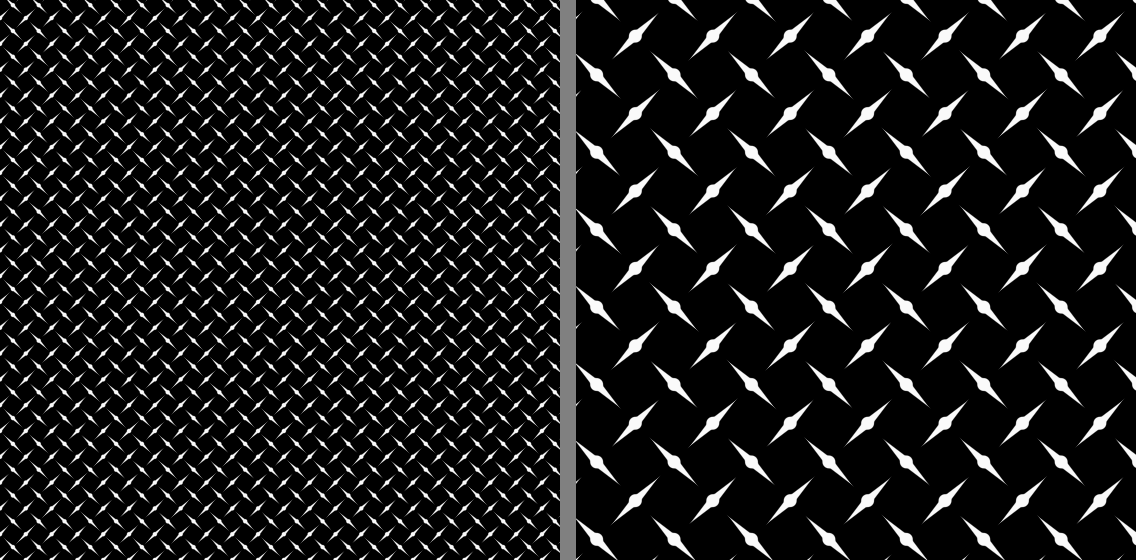
Left, the full canvas; right, a detail of the centre.
A Shadertoy shader for this pattern:

```glsl
// Black tread plate with white needle studs, alternating between the two diagonals.
#define REPEATS 21.7
#define NEEDLE_HALF_LENGTH 0.40
#define NEEDLE_HALF_WIDTH 0.055
#define BULB_RADIUS 0.083
#define BLEND 0.015
#define EDGE_PIXELS 0.75
#define PLATE_COLOR vec3(0.0)
#define STUD_COLOR vec3(0.98)

// Signed distance to a thin rhombus lying along x
float needleDistance(vec2 p) {
    vec2 size = vec2(NEEDLE_HALF_LENGTH, NEEDLE_HALF_WIDTH);
    return (dot(abs(p), size.yx) - size.x * size.y) / length(size);
}

float smoothUnion(float a, float b, float k) {
    float h = max(k - abs(a - b), 0.0) / k;
    return min(a, b) - 0.25 * k * h * h;
}

// Needle with a round bulb at its middle
float studDistance(vec2 p, vec2 axis) {
    vec2 q = vec2(dot(p, axis), dot(p, vec2(-axis.y, axis.x)));
    return smoothUnion(needleDistance(q), length(q) - BULB_RADIUS, BLEND);
}

void mainImage(out vec4 fragColor, in vec2 fragCoord) {
    float cellsPerPixel = REPEATS / iResolution.y;
    vec2 grid = fragCoord * cellsPerPixel;

    // Falling studs sit at cell centres, rising studs at cell corners
    float falling = studDistance(fract(grid) - 0.5, normalize(vec2(1.0, -1.0)));
    float rising = studDistance(fract(grid + 0.5) - 0.5, normalize(vec2(1.0, 1.0)));

    // Smooth coverage
    float edge = EDGE_PIXELS * cellsPerPixel;
    float stud = 1.0 - smoothstep(-edge, edge, min(falling, rising));
    fragColor = vec4(mix(PLATE_COLOR, STUD_COLOR, stud), 1.0);
}
```
